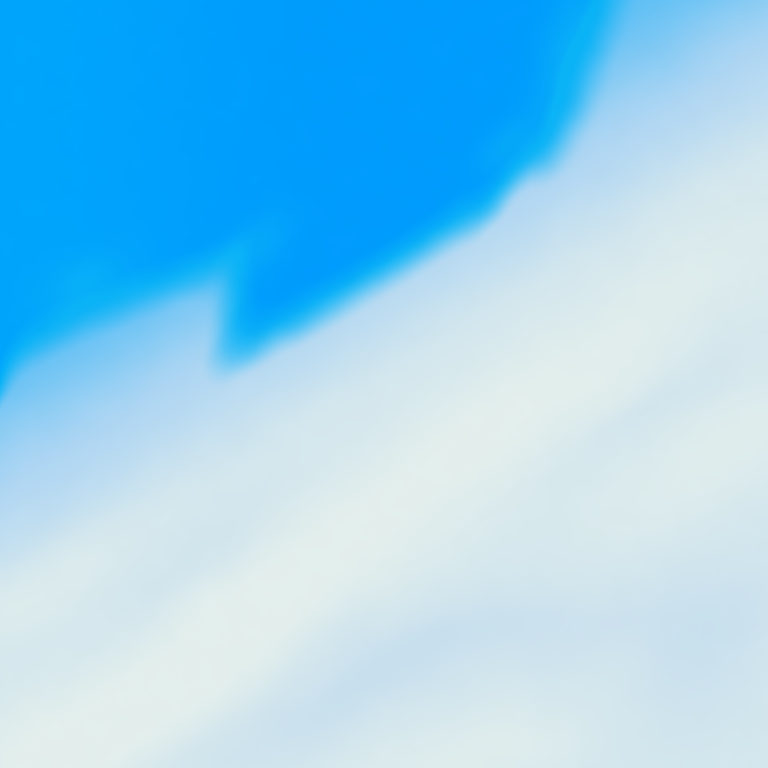
Reproduce this background procedurally as a three.js fragment shader.

```glsl
varying vec2 vUv;

vec2 gradientAt(vec2 cell) {
  float angle = 6.2832 * fract(sin(dot(cell, vec2(127.1, 311.7))) * 4375.85);
  return vec2(cos(angle), sin(angle));
}

float gradientNoise(vec2 p) {
  vec2 i = floor(p), f = fract(p);
  vec2 u = f * f * f * (f * (f * 6.0 - 15.0) + 10.0);
  float a = dot(gradientAt(i), f);
  float b = dot(gradientAt(i + vec2(1.0, 0.0)), f - vec2(1.0, 0.0));
  float c = dot(gradientAt(i + vec2(0.0, 1.0)), f - vec2(0.0, 1.0));
  float d = dot(gradientAt(i + 1.0), f - 1.0);
  return mix(mix(a, b, u.x), mix(c, d, u.x), u.y);
}

float fbm(vec2 p) {
  float sum = 0.0, amplitude = 0.5;
  for (int i = 0; i < 3; i++) {
    sum += amplitude * gradientNoise(p);
    p = p * 2.03 + 7.1;
    amplitude *= 0.5;
  }
  return sum;
}

float smoothMax(float a, float b, float k) {
  float h = max(k - abs(a - b), 0.0) / k;
  return max(a, b) + h * h * k * 0.25;
}

// Soft ellipse turned by an angle
float puff(vec2 p, vec2 centre, vec2 radius, float angle) {
  float c = cos(angle), s = sin(angle);
  vec2 q = p - centre;
  q = vec2(c * q.x + s * q.y, c * q.y - s * q.x) / radius;
  return exp(-dot(q, q));
}

// Signed depth into the cloud: a cut-off left lobe joined to the main bank
float cloudDepth(vec2 p) {
  float lobeTop = 0.5 + 0.045 * (1.0 - exp(-max(p.x, 0.0) / 0.02)) + 0.39 * p.x;
  float lobe = -smoothMax(-(lobeTop - p.y) * 0.93, p.x - 0.302, 0.02);
  float rise = max(p.x - 0.69, 0.0);
  float bankTop = 0.368 + 0.57 * p.x + 0.035 * smoothstep(0.62, 0.69, p.x) + 15.0 * rise * rise;
  float slope = 0.57 + 30.0 * rise;
  float bank = (bankTop - p.y) / sqrt(1.0 + slope * slope);
  return smoothMax(lobe, bank, 0.045);
}

void main() {
  vec2 p = vUv;
  vec2 warp = vec2(fbm(p * 7.0), fbm(p * 7.0 + 19.3));
  float depth = cloudDepth(p + 0.016 * warp);

  // Sky and the cyan haze along the cloud rim
  vec3 sky = mix(vec3(0.0, 0.645, 0.985), vec3(0.0, 0.61, 0.99), smoothstep(0.0, 0.45, p.x));
  vec3 cyan = vec3(0.04, 0.70, 0.965);
  float haze = smoothstep(-0.035, 0.004, depth);
  haze += 0.7 * puff(p, vec2(0.11, 0.63), vec2(0.06, 0.035), 0.4);
  haze += 0.5 * puff(p, vec2(0.335, 0.68), vec2(0.055, 0.03), 0.8);
  haze += 0.8 * puff(p, vec2(0.745, 0.92), vec2(0.04, 0.11), -0.2);
  haze += 0.5 * puff(p, vec2(0.66, 0.81), vec2(0.05, 0.025), 0.8);
  vec3 color = mix(sky, cyan, min(haze, 1.0));

  // Thin blue veil whitening across the diagonal
  float body = 0.368 + 0.57 * p.x - p.y + 0.03 * warp.x;
  vec3 cloud = mix(vec3(0.37, 0.75, 0.96), vec3(0.69, 0.84, 0.95), smoothstep(-0.18, 0.03, body));
  cloud = mix(cloud, vec3(0.83, 0.905, 0.93), smoothstep(-0.01, 0.17, body));

  // Bright ridges
  vec2 q = p + 0.04 * warp;
  float light = puff(q, vec2(0.62, 0.425), vec2(0.52, 0.085), 0.61);
  light += 0.8 * puff(q, vec2(0.25, 0.12), vec2(0.26, 0.075), 0.62);
  light += 0.9 * puff(q, vec2(0.03, 0.25), vec2(0.16, 0.065), 0.6);
  light += 0.7 * puff(q, vec2(0.96, 0.42), vec2(0.25, 0.07), 0.55);
  light += 0.7 * puff(q, vec2(0.62, 0.02), vec2(0.18, 0.06), 0.2);
  light += 0.6 * puff(q, vec2(0.03, 0.02), vec2(0.16, 0.06), 0.3);
  cloud = mix(cloud, vec3(0.89, 0.935, 0.925), min(light, 1.0) * smoothstep(0.06, 0.22, body));

  // Blue-grey hollows
  float shade = 0.9 * puff(q, vec2(0.45, 0.10), vec2(0.22, 0.05), 0.5);
  shade += 0.7 * puff(q, vec2(0.72, 0.18), vec2(0.2, 0.055), 0.15);
  shade += 0.8 * puff(q, vec2(0.92, 0.15), vec2(0.14, 0.08), 0.9);
  shade += 0.4 * puff(q, vec2(0.26, 0.28), vec2(0.14, 0.04), 0.6);
  shade += 0.4 * puff(q, vec2(0.86, 0.47), vec2(0.12, 0.03), 0.6);
  cloud = mix(cloud, vec3(0.785, 0.875, 0.93), min(shade, 1.0));

  color = mix(color, cloud, smoothstep(-0.012, 0.038, depth));
  gl_FragColor = vec4(color + 0.008 * fbm(p * 24.0), 1.0);
}
```
